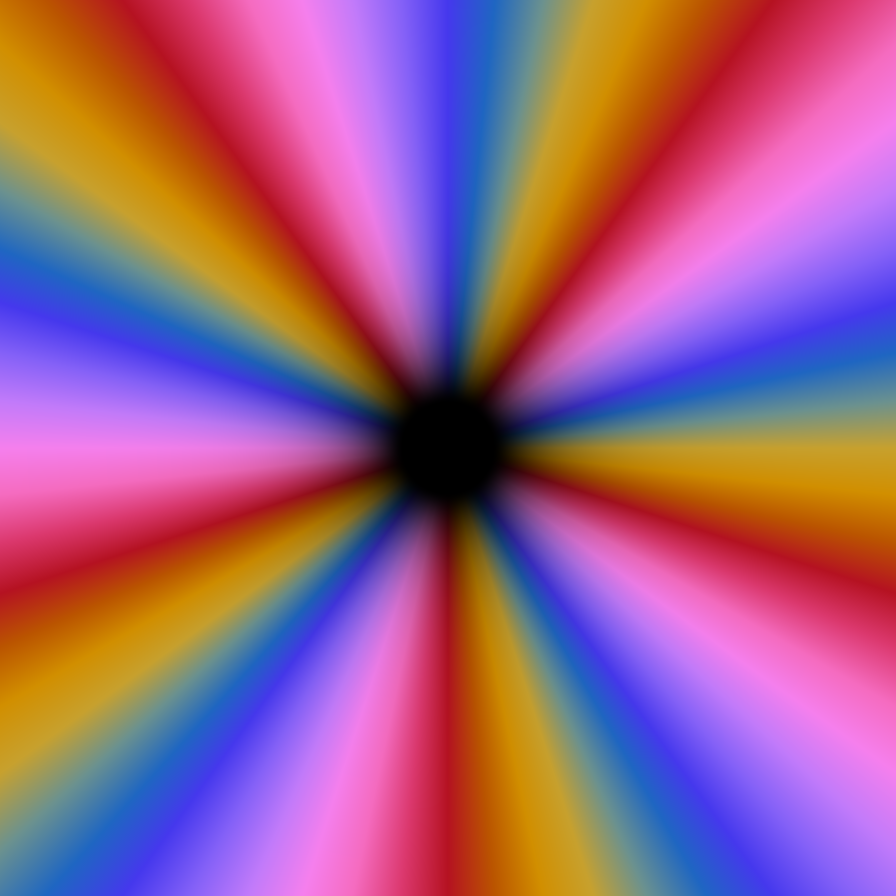
A three.js fragment shader for this background:

```glsl
// Five-fold rainbow rays spreading from a soft black core.
varying vec2 vUv;

const float TAU = 6.2831853;
const float STOPS = 12.0;

// Blends in the next colour stop once the phase passes the one before it.
vec3 addStop(vec3 color, vec3 next, float index, float phase) {
  return mix(color, next, clamp(phase * STOPS - index + 1.0, 0.0, 1.0));
}

// Cyclic palette, evenly spaced, starting and ending on crimson.
vec3 rayPalette(float phase) {
  vec3 crimson = vec3(0.71, 0.07, 0.13);
  vec3 color = crimson;
  color = addStop(color, vec3(0.73, 0.33, 0.00), 1.0, phase);
  color = addStop(color, vec3(0.82, 0.56, 0.00), 2.0, phase);
  color = addStop(color, vec3(0.78, 0.63, 0.18), 3.0, phase);
  color = addStop(color, vec3(0.42, 0.57, 0.56), 4.0, phase);
  color = addStop(color, vec3(0.12, 0.40, 0.76), 5.0, phase);
  color = addStop(color, vec3(0.27, 0.22, 0.93), 6.0, phase);
  color = addStop(color, vec3(0.52, 0.38, 0.97), 7.0, phase);
  color = addStop(color, vec3(0.76, 0.48, 0.98), 8.0, phase);
  color = addStop(color, vec3(0.96, 0.50, 0.93), 9.0, phase);
  color = addStop(color, vec3(0.96, 0.42, 0.75), 10.0, phase);
  color = addStop(color, vec3(0.86, 0.22, 0.43), 11.0, phase);
  return addStop(color, crimson, 12.0, phase);
}

// Black inside the core, then a soft onset with a long tail.
float coreFade(float radius) {
  float x = max(radius - 0.05, 0.0) / 0.06;
  return 1.0 - exp(-x * x / (x + 0.3));
}

void main() {
  vec2 fromCenter = vUv - 0.5;
  float radius = length(fromCenter);

  // Angle measured counterclockwise from straight down, in full turns.
  float turn = atan(fromCenter.x, -fromCenter.y + 1e-6) / TAU;
  float phase = fract(turn * 5.0);

  gl_FragColor = vec4(rayPalette(phase) * coreFade(radius), 1.0);
}
```
